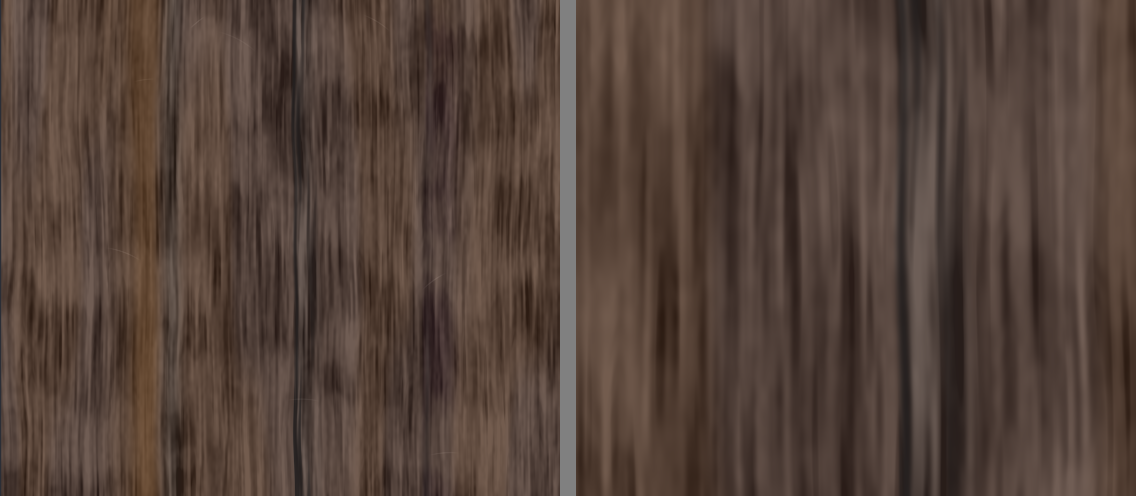
Left, the full canvas; right, a detail of the centre.
Write a Shadertoy shader that draws this texture.

```glsl
// Weathered dark wood: crisp vertical fibres under soft cloudy stains,
// with an amber streak, charred seams and a few faint scratches.
// Staggered strands of noise give the grain; bell curves place the bands.

float hash(vec2 p) {
    vec3 q = fract(p.xyx * 0.1031);
    q += dot(q, q.yzx + 33.33);
    return fract((q.x + q.y) * q.z);
}

float noise(vec2 p) {
    vec2 i = floor(p), f = fract(p);
    f = f * f * (3.0 - 2.0 * f);
    return mix(mix(hash(i), hash(i + vec2(1, 0)), f.x),
               mix(hash(i + vec2(0, 1)), hash(i + vec2(1, 1)), f.x), f.y);
}

float fbm(vec2 p) {
    float sum = 0.0, amp = 0.53;
    for (int i = 0; i < 4; i++) {
        sum += amp * noise(p);
        p = p * 2.03 + 17.3;
        amp *= 0.5;
    }
    return sum;
}

// One fibre: noise along y with its own offset, so ends never line up
float fibre(float id, float y) {
    return noise(vec2(id, y + 60.0 * hash(vec2(id, 4.0))));
}

// Side-by-side fibres, centred on zero
float strands(float x, float y) {
    float id = floor(x), f = fract(x);
    return mix(fibre(id, y), fibre(id + 1.0, y), f * f * (3.0 - 2.0 * f)) - 0.5;
}

// Soft vertical band around a centre
float band(float x, float centre, float width) {
    float d = (x - centre) / width;
    return exp(-d * d);
}

// Faint, thin, slightly curved scratch
float scratch(vec2 p, float id) {
    vec2 centre = vec2(hash(vec2(id, 3.0)) * 1.13, hash(vec2(id, 8.0)));
    float angle = (hash(vec2(id, 5.0)) - 0.4) * 1.4;
    float halfLength = 0.02 + 0.04 * hash(vec2(id, 11.0));
    vec2 d = p - centre;
    d = vec2(d.x * cos(angle) + d.y * sin(angle), d.y * cos(angle) - d.x * sin(angle));
    d.y += 3.0 * d.x * d.x;
    float line = 1.0 - smoothstep(0.0004, 0.0022, abs(d.y));
    return line * (1.0 - smoothstep(0.3, 1.0, abs(d.x) / halfLength));
}

void mainImage(out vec4 fragColor, in vec2 fragCoord) {
    vec2 p = fragCoord / iResolution.y;

    // Fibres lean and wander a little along their length
    float x = p.x + 0.012 * (noise(p * vec2(7.0, 2.5)) - 0.5)
                  + 0.005 * (noise(p * vec2(22.0, 8.0) + 40.0) - 0.5);
    float y = p.y;

    // Grain from broad streaks to single fibres and dark pores
    float streak = strands(x * 45.0, y * 1.8);
    float grain = strands(x * 120.0 + 300.0, y * 5.0);
    float fine = strands(x * 215.0 + 700.0, y * 11.0);
    float pores = smoothstep(0.12, 0.38, strands(x * 165.0 + 1200.0, y * 8.0));
    float fleck = noise(vec2(x * 190.0, y * 75.0)) - 0.5;

    // Cloudy stains, lightly frayed along the fibres
    vec2 frayed = vec2(x * 8.5, y * 9.0 + 0.35 * grain + 0.3 * streak);
    float stain = smoothstep(0.3, 0.7, fbm(frayed + 12.0));

    // Vertical features
    float amber = smoothstep(0.19, 0.3, x) * (1.0 - smoothstep(0.308, 0.332, x));
    float ashen = band(x, 0.35, 0.019);
    float charred = smoothstep(0.593, 0.597, x) * (1.0 - smoothstep(0.605, 0.655, x));
    float plum = smoothstep(0.852, 0.86, x) * (1.0 - smoothstep(0.89, 0.945, x));
    float creases = band(x, 0.2, 0.004) + 0.6 * band(x, 0.163, 0.004) + 0.7 * band(x, 0.512, 0.005);

    // Lightness along the brown ramp
    float contrast = (0.8 + 0.45 * stain + 0.6 * charred + 0.5 * ashen) * (1.0 - 0.35 * amber);
    float tone = 0.86 - 0.42 * stain * (1.0 - 0.5 * amber);
    tone += 0.3 * streak * (1.0 - 0.5 * amber);
    tone += (0.56 * grain + 0.62 * fine - 0.24 * pores) * contrast;
    tone += 0.14 * fleck;
    tone -= 0.22 * ashen + 0.2 * charred + 0.2 * plum;
    tone -= creases * (0.25 + 0.4 * grain);
    tone = clamp(tone, -0.2, 1.12);
    vec3 color = mix(vec3(0.205, 0.15, 0.13), vec3(0.415, 0.342, 0.308), tone);

    // Local tints: warm fibres, amber, grey ash and plum
    float warmth = smoothstep(0.35, 0.7, noise(vec2(x * 16.0, y * 2.0 + 60.0)));
    color += warmth * vec3(0.009, -0.004, -0.022);
    float glow = amber * (0.5 + 0.5 * noise(vec2(x * 20.0, y * 4.0)));
    color += glow * vec3(0.012, -0.018, -0.062);
    color = mix(color, vec3(dot(color, vec3(0.35, 0.45, 0.2))), 0.35 * ashen + 0.25 * charred);
    color += plum * stain * vec3(-0.005, -0.012, 0.01);

    // Near-black seams, split into hairlines by the grain
    float wear = 0.35 + 0.65 * noise(vec2(3.0, y * 5.0));
    float seam = band(x, 0.599, 0.0032) * wear;
    seam += charred * 0.8 * smoothstep(0.02, 0.2, strands(x * 130.0 + 90.0, y * 3.0));
    seam += 0.75 * band(x, 0.863, 0.008) * (1.2 - wear) * (1.0 + 1.6 * grain);
    color = mix(color, vec3(0.135, 0.12, 0.12), clamp(seam, 0.0, 0.88));

    // Scratches and the cool shadow on the left edge
    for (int i = 0; i < 8; i++) {
        float id = float(i) + 1.0;
        color += 0.04 * scratch(p, id) * (0.4 + hash(vec2(id, 21.0)));
    }
    color = mix(vec3(0.17, 0.18, 0.21), color, smoothstep(0.001, 0.004, p.x));

    fragColor = vec4(color, 1.0);
}
```
